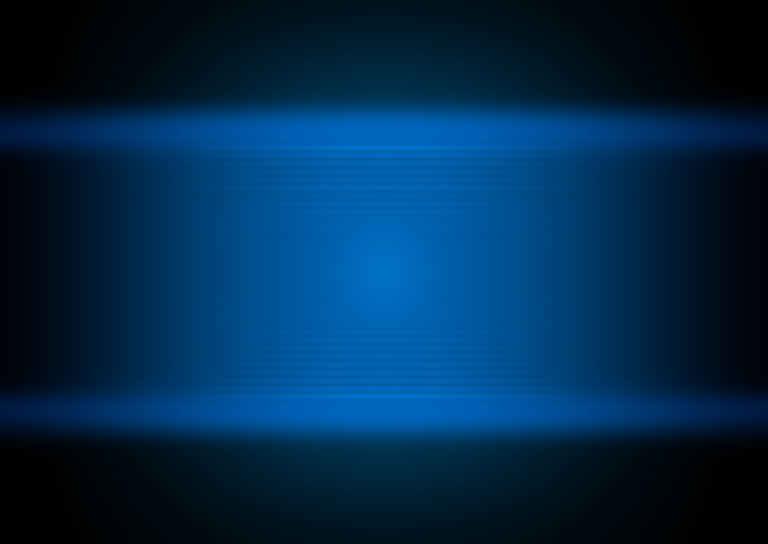
This background is drawn by a Shadertoy shader. Its source:

```glsl
// Dark blue backdrop: a glowing central panel between two soft horizontal light bands
#define BAND_OFFSET 0.254
#define BAND_OUTER_WIDTH 0.043
#define BAND_INNER_WIDTH 0.034
#define LINE_OFFSET 0.228
#define STRIPE_PERIOD 0.0148
#define STRIPE_STRENGTH 0.075
#define GLOW_RADIUS 0.085
#define PI 3.14159265

const vec3 PANEL_BLUE = vec3(0.0, 0.380, 0.680);
const vec3 BAND_BLUE = vec3(0.0, 0.400, 0.745);
const vec3 BAND_END = vec3(0.0, 0.100, 0.250);
const vec3 OUTER_TEAL = vec3(0.0, 0.185, 0.290);
const vec3 EDGE_NIGHT = vec3(0.0, 0.008, 0.030);

float hash(float n) {
    n = fract(n * 0.1031);
    n *= n + 33.33;
    return fract(n * (n + n));
}

float bell(float x, float width) {
    return exp(-x * x / (width * width));
}

// Soft stripes of varying brightness, dark at every cell boundary
float stripes(float y) {
    float cell = y / STRIPE_PERIOD;
    float wave = sin(PI * fract(cell));
    return wave * wave * mix(0.45, 1.0, hash(floor(cell) + 40.0)) - 0.36;
}

void mainImage(out vec4 fragColor, in vec2 fragCoord) {
    vec2 p = fragCoord / iResolution.xy - 0.5;
    float aspect = iResolution.x / iResolution.y;
    float across = abs(p.x);
    float height = abs(p.y);
    float arch = max(cos(PI * across), 0.0);

    // Central panel and dim surroundings
    vec3 panel = mix(EDGE_NIGHT, PANEL_BLUE, pow(arch, 1.4));
    float outerFade = 1.0 - 0.62 * smoothstep(0.30, 0.52, height);
    vec3 outer = OUTER_TEAL * pow(arch, 2.2) * outerFade;
    vec3 color = mix(panel, outer, smoothstep(0.235, 0.325, height));

    // Twin bands, brightest in the middle
    float fromBand = height - BAND_OFFSET;
    float bandWidth = fromBand > 0.0 ? BAND_OUTER_WIDTH : BAND_INNER_WIDTH;
    vec3 band = mix(BAND_END, BAND_BLUE, pow(arch, 1.3));
    color = mix(color, band, bell(fromBand, bandWidth));

    // Fine stripes that strengthen toward the bands
    float reach = smoothstep(0.03, 0.21, height) * (1.0 - smoothstep(0.215, 0.25, height));
    color *= 1.0 + STRIPE_STRENGTH * 2.0 * stripes(p.y) * reach * bell(across, 0.28);

    // Thin highlight along the inner side of each band
    float highlight = bell(height - LINE_OFFSET, 0.006) * bell(across, 0.18);
    color += vec3(0.0, 0.050, 0.060) * highlight;

    // Round glow at the centre
    float radius = length(p * vec2(aspect, 1.0));
    color += vec3(0.0, 0.058, 0.090) * bell(radius, GLOW_RADIUS);

    fragColor = vec4(color, 1.0);
}
```
